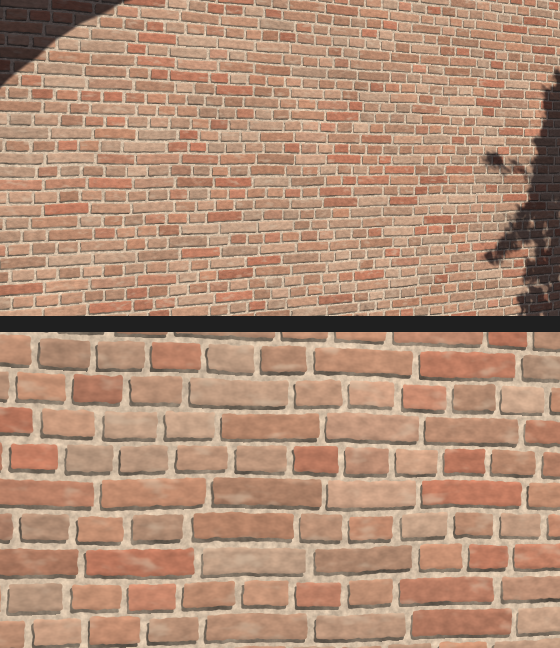
Top: the whole. Bottom: its middle third, enlarged.
This texture is drawn by a Shadertoy shader. Its source:

```glsl
// Sunlit weathered brick wall receding to the right, with cast shadows at two corners

float hash(vec2 p) {
    vec3 q = fract(p.xyx * vec3(0.1031, 0.103, 0.0973));
    q += dot(q, q.yzx + 33.33);
    return fract((q.x + q.y) * q.z);
}

float gradientDot(vec2 cell, vec2 offset) {
    float angle = 6.2832 * hash(cell);
    return dot(vec2(cos(angle), sin(angle)), offset);
}

// Gradient noise, about -0.7 to 0.7
float noise(vec2 p) {
    vec2 i = floor(p), f = p - i;
    vec2 s = f * f * f * (f * (f * 6.0 - 15.0) + 10.0);
    vec2 e = vec2(1, 0);
    return mix(mix(gradientDot(i, f), gradientDot(i + e, f - e), s.x),
               mix(gradientDot(i + e.yx, f - e.yx), gradientDot(i + 1.0, f - 1.0), s.x), s.y);
}

float fbm(vec2 p) {
    float sum = 0.0, amp = 1.0;
    for (int i = 0; i < 3; i++) {
        sum += amp * noise(p);
        p = p * 2.03 + 17.3;
        amp *= 0.55;
    }
    return sum;
}

float roundedBox(vec2 p, vec2 halfSize, float r) {
    vec2 q = abs(p) - halfSize + r;
    return length(max(q, 0.0)) + min(max(q.x, q.y), 0.0) - r;
}

float capsule(vec2 p, vec2 a, vec2 b, float r) {
    vec2 pa = p - a, ba = b - a;
    return length(pa - ba * clamp(dot(pa, ba) / dot(ba, ba), 0.0, 1.0)) - r;
}

// Brick wall colour; wall.x counts stretchers, wall.y counts courses
vec3 brickWall(vec2 wall, float blur) {
    wall.y += 0.12 * noise(wall * vec2(0.9, 0.3));
    float row = floor(wall.y);
    float headerRow = mod(row, 2.0);
    float x = wall.x + 0.25 * headerRow + 0.16 * hash(vec2(row, 7.0));
    x += 0.12 * noise(vec2(x * 0.8, row * 3.7));

    // Split some stretchers into two headers
    float column = floor(x);
    float split = step(hash(vec2(column, row) + 80.0), mix(0.22, 0.75, headerRow));
    float size = 1.0 - 0.5 * split;
    vec2 id = vec2(floor(x / size) * size * 2.0, row) + 200.0;

    // Chipped brick outline, in course heights
    vec2 grain = vec2(wall.x * 3.3, wall.y);
    vec2 b = vec2((fract(x / size) - 0.5) * size * 3.3, fract(wall.y) - 0.5);
    b.y += 0.04 * (hash(id + 11.0) - 0.5);
    vec2 halfSize = vec2(size * 1.65 - 0.08, 0.42) - 0.05 * hash(id + 23.0);
    float chips = 0.05 * fbm(grain * 2.3) + 0.02;
    float edge = roundedBox(b, halfSize, 0.09) + chips;
    float shade = roundedBox(b + vec2(0.06, 0.11), halfSize, 0.09) + chips;
    float brickMask = smoothstep(blur, -blur, edge);

    // Fired clay tones, grain and dusty wear
    vec3 brick = mix(vec3(0.73, 0.53, 0.42), vec3(0.76, 0.63, 0.53), hash(id));
    brick = mix(brick, vec3(0.73, 0.47, 0.37), smoothstep(0.65, 1.0, hash(id + 37.0)));
    brick *= 0.9 + 0.17 * hash(id + 51.0) + 0.13 * fbm(grain * vec2(2.2, 3.4));
    float dust = smoothstep(0.1, 0.75, fbm(grain * vec2(0.8, 1.7) + 40.0));
    brick = mix(brick, vec3(0.83, 0.73, 0.63), 0.55 * dust);
    brick *= 1.0 + 0.1 * smoothstep(0.22, 0.38, b.y) - 0.12 * smoothstep(-0.25, -0.4, b.y);

    // Sandy mortar, darkened beneath and left of each brick
    vec3 mortar = vec3(0.86, 0.77, 0.67) * (0.97 + 0.18 * fbm(grain * 4.0));
    mortar *= 1.0 - 0.56 * smoothstep(blur, -blur, shade) * (0.8 + 0.5 * noise(grain * 0.9));
    return mix(mortar, brick, brickMask);
}

// Amount of cast shadow: roof edge at top left, foliage at right
float castShadow(vec2 p) {
    float roof = 0.72 + 0.69 * p.x + 0.03 * sin(p.x * 8.0) - p.y + 0.012 * noise(p * 14.0);
    float tree = capsule(p, vec2(1.83, 0.70), vec2(1.76, 0.40), 0.10);
    tree = min(tree, capsule(p, vec2(1.76, 0.40), vec2(1.80, 0.0), 0.10));
    tree = min(tree, capsule(p, vec2(1.72, 0.36), vec2(1.56, 0.20), 0.035));
    tree = min(tree, capsule(p, vec2(1.76, 0.22), vec2(1.68, 0.0), 0.05));
    tree = min(tree, capsule(p, vec2(1.57, 0.51), vec2(1.60, 0.47), 0.018));
    tree = min(tree, capsule(p, vec2(1.16, 0.04), vec2(1.14, -0.02), 0.008));
    tree += 0.045 * fbm(mat2(0.8, -0.6, 0.6, 0.8) * p * vec2(22, 14));
    float gaps = smoothstep(0.25, 0.6, fbm(p * vec2(24, 15) + 9.0)) * smoothstep(0.5, 0.25, p.y);
    float foliage = smoothstep(0.016, -0.016, tree) * (1.0 - 0.55 * gaps);
    return max(smoothstep(0.008, -0.008, roof), foliage);
}

void mainImage(out vec4 fragColor, in vec2 fragCoord) {
    vec2 p = fragCoord / iResolution.y;

    // Perspective: courses converge far beyond the right side
    float depth = 1.0 - p.x / 5.62;
    vec2 wall = vec2(6.25 * p.x, 23.9 * (p.y - 0.479)) / depth;
    float blur = 0.75 * 23.9 / (depth * iResolution.y);

    vec3 color = brickWall(wall, blur);
    color *= 1.0 + 0.06 * noise(p * 4.0);
    color *= mix(vec3(1), vec3(0.33, 0.33, 0.37), castShadow(p));
    fragColor = vec4(color, 1.0);
}
```
